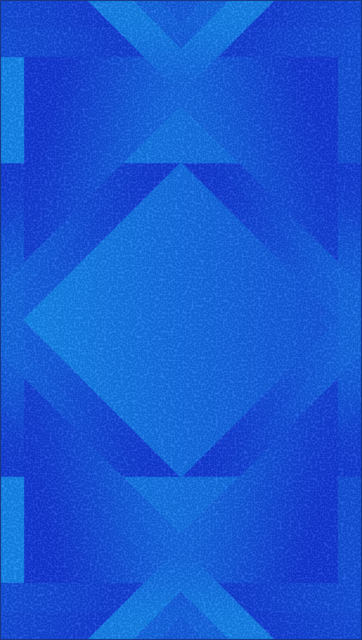
A Shadertoy shader for this background:

```glsl
// Overlapping blue panels: a large diamond, diagonal ribbons and side blocks.
// Vertical mirroring and diamond distance place the panels, each of which
// sets one brightness value for a blue ramp; cellular noise adds the grain.

float edge(float v) {
    float soft = 0.8 / iResolution.y;
    return smoothstep(-soft, soft, v);
}

// Stairs with softened risers
float stairs(float v, float width) {
    float u = v / width;
    return floor(u) + edge((fract(u) - 1.0) * width + 0.8 / iResolution.y);
}

vec2 hash2(vec2 cell) {
    vec2 k = vec2(dot(cell, vec2(127.1, 311.7)), dot(cell, vec2(269.5, 183.3)));
    return fract(sin(k) * 43758.5);
}

// Distance to the nearest scattered point
float cellular(vec2 p) {
    vec2 cell = floor(p), local = fract(p);
    float nearest = 2.0;
    for (int j = -1; j <= 1; j++)
        for (int i = -1; i <= 1; i++) {
            vec2 o = vec2(i, j);
            nearest = min(nearest, length(o + hash2(cell + o) - local));
        }
    return nearest;
}

void mainImage(out vec4 fragColor, in vec2 fragCoord) {
    vec2 p = (fragCoord - 0.5 * iResolution.xy) / iResolution.y;
    float across = abs(p.x), up = abs(p.y);
    float diamond = across + up;
    float vee = up - across;
    float rightSide = step(0.0, p.x);

    // Ribbon around the diamond, dark at its tips and lighter at the sides
    float ring = 0.04 + 0.46 * smoothstep(-0.22, 0.26, across - up);
    ring += 0.05 * edge(diamond - 0.295) * smoothstep(0.0, 0.12, across);

    // Diagonal bands, brightening towards the crossing
    float bands = 0.05 + 0.47 * smoothstep(0.25, 0.0, across);
    bands += 0.035 * (1.5 - stairs(diamond - 0.336, 0.046));
    float light = mix(ring, bands, edge(diamond - 0.336));

    // Bright triangle above the diamond
    float triangle = edge(up - 0.245) * edge(0.336 - diamond);
    light = mix(light, 0.70 - 0.6 * p.x, triangle);

    // Outer strips with a fold
    float strip = 0.04 + 1.1 * max(across - 0.1, 0.0) + 0.06 * edge(0.457 - up);
    light = mix(light, strip, edge(up - 0.411));

    // Crossing arms and the nested wedges between them
    float arm = mix(0.56, 0.88, smoothstep(0.35, 0.49, up));
    arm -= 0.32 * edge(vee - 0.424) + 0.12 * edge(vee - 0.464);
    light = mix(light, arm, edge(vee - 0.353));

    // Side columns, then their blocks
    float column = 0.10 + 0.40 * smoothstep(0.24, 0.04, up);
    column += 0.06 * edge(0.336 - diamond) - 0.04 * edge(diamond - 0.42);
    float inColumn = edge(across - 0.245) * edge(0.411 - up);
    light = mix(light, column, inColumn);
    float block = mix(0.92, 0.30, rightSide);
    light = mix(light, block, inColumn * edge(up - 0.245));

    // Central diamond, lit from the left
    float face = 0.64 - 1.2 * p.x + 0.07 * edge(p.x - up - 0.215);
    light = mix(light, face, edge(0.247 - diamond));

    // Blue ramp, grain and thin dark frame
    vec3 color = mix(vec3(0.09, 0.23, 0.80), vec3(0.10, 0.53, 0.89), clamp(light, 0.0, 1.0));
    color += 0.13 * (cellular(p * 270.0) - 0.45);
    vec2 border = 0.5 * iResolution.xy / iResolution.y - abs(p);
    color = mix(vec3(0.10, 0.20, 0.50), color, edge(min(border.x, border.y) - 0.0015));
    fragColor = vec4(color, 1.0);
}
```
